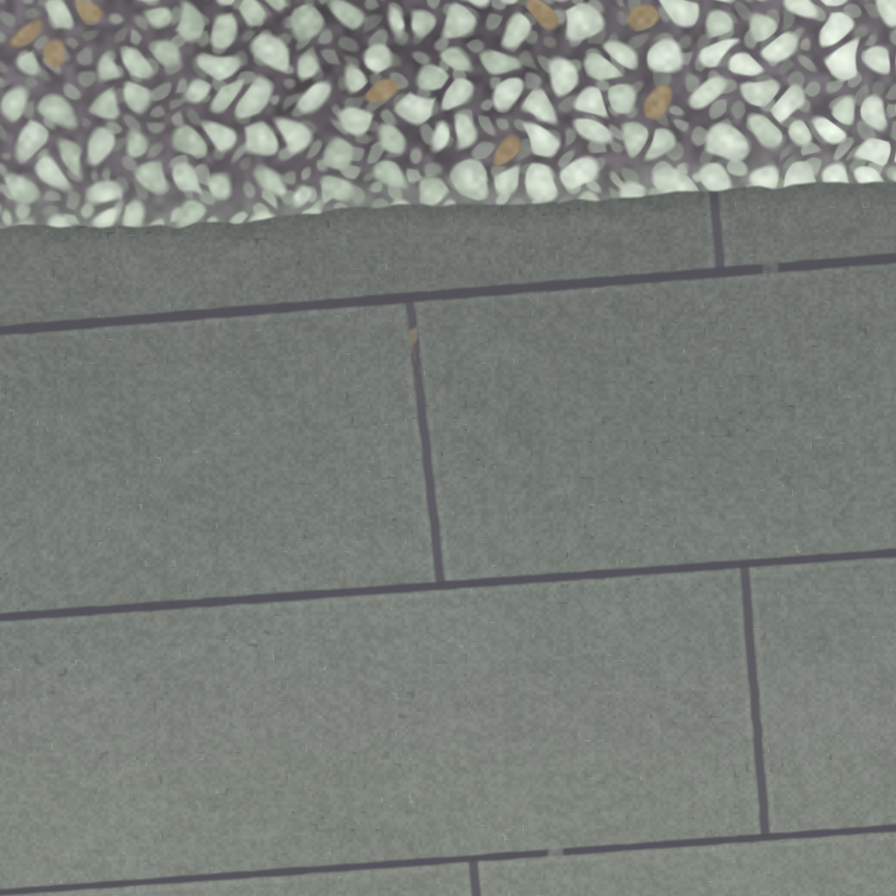
Write a three.js fragment shader that draws this texture.

```glsl
varying vec2 vUv;

#define PEBBLE_SCALE 22.0
#define CHIP_SCALE 41.0
#define JOINT_HALF 0.0048
#define EDGE_SOFT 0.0022
#define GRAIN 0.055
#define SLATE_TOP vec3(0.435, 0.455, 0.440)
#define SLATE_LOW vec3(0.505, 0.530, 0.500)
#define JOINT_COLOR vec3(0.325, 0.315, 0.350)
#define MORTAR_COLOR vec3(0.430, 0.410, 0.430)
#define STONE_COLOR vec3(0.700, 0.755, 0.685)
#define STONE_BRIGHT vec3(0.930, 0.970, 0.915)

float hash(vec2 p) {
  return fract(sin(dot(p, vec2(127.1, 311.7))) * 43758.5);
}

float noise(vec2 p) {
  vec2 i = floor(p), f = fract(p);
  f = f * f * (3.0 - 2.0 * f);
  return mix(mix(hash(i), hash(i + vec2(1, 0)), f.x),
             mix(hash(i + vec2(0, 1)), hash(i + vec2(1, 1)), f.x), f.y);
}

// Layered sines, roughly -1 to 1
float mottle(vec2 p) {
  float sum = 0.0, amp = 0.5;
  for (int i = 0; i < 4; i++) {
    sum += amp * sin(p.x + 1.7 * sin(p.y)) * cos(p.y * 1.2 - sin(p.x * 0.8));
    p = mat2(1.5, 1.2, -1.2, 1.5) * p + 2.3;
    amp *= 0.6;
  }
  return sum;
}

// Cellular stones: x = coverage, y = random id, z = distance to centre
vec3 stones(vec2 p, float soft) {
  vec2 cell = floor(p);
  float nearest = 9.0, second = 9.0, id = 0.0;
  for (int j = -1; j <= 1; j++) {
    for (int i = -1; i <= 1; i++) {
      vec2 c = cell + vec2(i, j);
      vec2 d = p - c - 0.12 - 0.76 * vec2(hash(c), hash(c + 37.0));
      float turn = 6.283 * hash(c + 11.0);
      vec2 axis = vec2(cos(turn), sin(turn));
      float dist = length(vec2(dot(d, axis) * 0.85, dot(d, vec2(-axis.y, axis.x)) * 1.15));
      if (dist < nearest) {
        second = nearest;
        nearest = dist;
        id = hash(c + 71.0);
      } else {
        second = min(second, dist);
      }
    }
  }
  float radius = mix(0.34, 0.55, fract(id * 7.3));
  float cover = smoothstep(0.07, 0.07 + soft, second - nearest)
              * (1.0 - smoothstep(radius - soft * 0.6, radius + 0.05, nearest));
  return vec3(cover, id, nearest);
}

vec3 gravel(vec2 p, float above) {
  float soft = mix(0.28, 0.15, p.x);
  vec2 q = p + 0.004 * vec2(sin(p.y * 95.0), sin(p.x * 83.0));
  vec3 big = stones(q * PEBBLE_SCALE, soft);
  vec3 chip = stones(q * CHIP_SCALE + 5.3, soft + 0.1);
  float shadow = exp(-dot((p - vec2(0.43, 0.95)) * vec2(3.5, 7.0), (p - vec2(0.43, 0.95)) * vec2(3.5, 7.0)));
  float rim = 1.0 - smoothstep(0.0, 0.05, above);

  vec3 color = MORTAR_COLOR + 0.12 * (noise(p * 90.0) - 0.5) - 0.09 * shadow;
  color += rim * vec3(0.07, 0.10, 0.07);
  color = mix(color, STONE_COLOR * (0.78 + 0.35 * chip.y), chip.x * (0.45 + 0.4 * rim));

  float glow = clamp(0.6 * big.y + 0.55 * p.x - 0.12 - 0.25 * shadow, 0.0, 1.0);
  vec3 stone = mix(STONE_COLOR, STONE_BRIGHT, glow) * (1.05 - 0.35 * big.z);
  stone = mix(stone, vec3(0.62, 0.55, 0.43), step(0.965, big.y));
  stone += 0.10 * (noise(p * 130.0) - 0.5);
  return mix(color, stone, big.x * 0.95);
}

// Height of the course joint k at x, in gentle perspective
float courseLine(float k, float x) {
  float bend = k * (k - 1.0);
  return 0.004 + 0.307 * k + 0.0065 * bend + x * (0.072 + 0.0045 * bend);
}

vec3 paving(vec2 p) {
  vec3 color = mix(SLATE_LOW, SLATE_TOP, smoothstep(0.0, 0.8, p.y));
  color += 0.012 * mottle(p * 9.0) + 0.008 * mottle(p * 31.0);
  color += GRAIN * (noise(p * 260.0) + 0.6 * noise(p * 120.0) - 0.8);
  float fleck = noise(p * 150.0 + 40.0);
  color -= 0.07 * smoothstep(0.88, 0.98, fleck) * noise(p * 14.0);
  color += 0.08 * smoothstep(0.93, 1.0, noise(p * 190.0 + 9.0));

  // Course joints, while counting the row
  float row = 0.0, joint = 0.0, lip = 0.0;
  for (int i = 0; i < 3; i++) {
    float k = float(i);
    float d = p.y - courseLine(k, p.x);
    float halfWidth = JOINT_HALF * (0.8 + 0.16 * k) + 0.0012 * (noise(vec2(p.x * 60.0, k)) - 0.5);
    float gapX = k < 0.5 ? 0.62 : 0.86;
    float gap = k == 1.0 ? 0.0 : 1.0 - smoothstep(0.006, 0.011, abs(p.x - gapX));
    joint = max(joint, (1.0 - smoothstep(halfWidth - EDGE_SOFT, halfWidth + EDGE_SOFT, abs(d))) * (1.0 - 0.7 * gap));
    lip = max(lip, 1.0 - smoothstep(0.0, 0.005, abs(d + 0.009)));
    row += step(0.0, d);
  }

  // Staggered cross joints leaning to the left
  float lean = row == 2.0 ? 0.111 : 0.08;
  float crossX = mix(0.531, 0.860, mod(row, 2.0)) - lean * p.y;
  float side = p.x - crossX;
  float wobble = 0.0015 * (noise(vec2(p.y * 70.0, row)) - 0.5);
  float seam = 1.0 - smoothstep(JOINT_HALF - EDGE_SOFT, JOINT_HALF + EDGE_SOFT, abs(side + wobble));
  lip = max(lip, 1.0 - smoothstep(0.0, 0.005, abs(abs(side) - 0.009)));
  color += 0.022 * lip;

  // Sandy crumbs along the upper part of the middle seam
  float crumbs = smoothstep(0.5, 0.8, noise(p * vec2(190.0, 75.0))) * smoothstep(0.54, 0.66, p.y);
  crumbs *= 1.0 - step(0.6, p.x);
  vec3 seamColor = mix(JOINT_COLOR + 0.03, vec3(0.55, 0.51, 0.43), crumbs);
  color = mix(color, seamColor, seam * 0.9);
  return mix(color, JOINT_COLOR, joint * 0.95);
}

void main() {
  vec2 p = vUv;
  float border = 0.741 + 0.058 * p.x + 0.006 * cos(14.0 * p.x) * (1.0 - p.x);
  border += 0.006 * (noise(vec2(p.x * 45.0, 3.0)) - 0.5);
  float above = p.y - border;
  vec3 color = paving(p) * (1.0 - 0.10 * smoothstep(-0.03, 0.0, above));
  color = mix(color, gravel(p, above), smoothstep(-EDGE_SOFT, EDGE_SOFT, above));
  gl_FragColor = vec4(clamp(color, 0.0, 1.0), 1.0);
}
```
